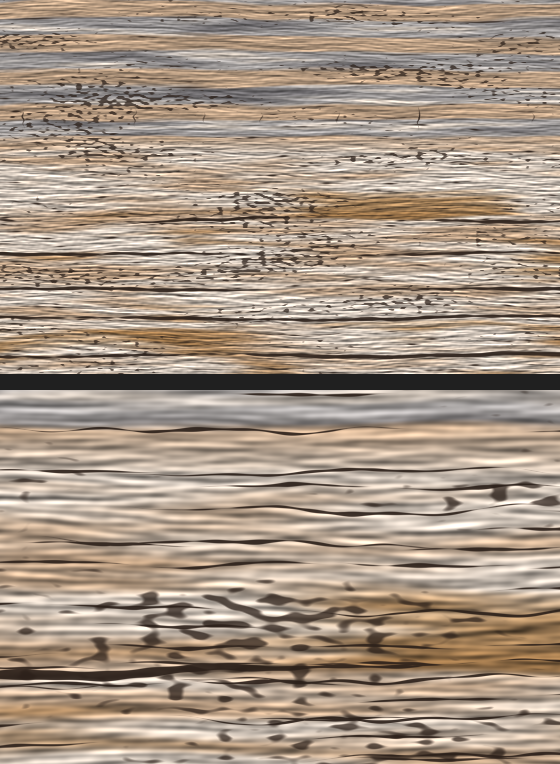
Top: the whole. Bottom: its middle third, enlarged.
Reproduce this texture procedurally as a Shadertoy shader.

```glsl
// Weathered plank: grey and tan growth bands over cream fibres, rusty stains and long dark splits.
#define FIBRE_SCALE vec2(9.0, 100.0)
#define RELIEF 0.62
#define BAND_PITCH 0.09
#define STAIN_AMOUNT 0.75
#define SPLIT_WIDTH 0.0048
#define CREAM vec3(0.80, 0.755, 0.71)
#define TAN vec3(0.69, 0.585, 0.485)
#define GREY vec3(0.63, 0.615, 0.61)
#define SLATE vec3(0.42, 0.41, 0.42)
#define RUST vec3(0.54, 0.38, 0.20)
#define DARK vec3(0.17, 0.125, 0.10)

vec2 hash2(vec2 cell) {
    vec3 q = fract(cell.xyx * vec3(0.1031, 0.1030, 0.0973));
    q += dot(q, q.yzx + 33.33);
    return fract((q.xx + q.yz) * q.zy);
}

float corner(vec2 cell, vec2 offset) {
    float angle = 6.2832 * hash2(cell).x;
    return dot(vec2(cos(angle), sin(angle)), offset);
}

// Gradient noise, roughly -0.7 to 0.7
float noise(vec2 p) {
    vec2 i = floor(p), f = p - i, e = vec2(1.0, 0.0);
    vec2 u = f * f * f * (f * (f * 6.0 - 15.0) + 10.0);
    return mix(mix(corner(i, f), corner(i + e, f - e), u.x),
               mix(corner(i + e.yx, f - e.yx), corner(i + 1.0, f - 1.0), u.x), u.y);
}

float fibreHeight(vec2 p) {
    return noise(p * FIBRE_SCALE) + 0.6 * noise(p * FIBRE_SCALE * vec2(2.7, 2.1) + 17.0)
         + 0.25 * noise(p * 75.0);
}

// Coverage of a line of the given half width, thinning to nothing below zero
float stroke(float d, float halfWidth, float pixel) {
    return smoothstep(halfWidth + pixel, halfWidth - pixel, abs(d))
         * smoothstep(0.0, pixel, halfWidth);
}

// Short tapered cracks, one per stretched cell
float fineCracks(vec2 p, float rows, float cellLength, float chance, float pixel) {
    float row = floor(p.y * rows);
    float x = p.x / cellLength + hash2(vec2(row, rows)).y * 7.0;
    vec2 rnd = hash2(vec2(floor(x) + 31.0, row + rows));
    float wander = 0.3 * noise(vec2(p.x * 14.0, row * 3.7));
    float d = (fract(p.y * rows) - 0.3 - 0.4 * rnd.x - wander) / rows;
    float taper = 1.0 - abs(fract(x) * 2.0 - 1.0);
    float ragged = 0.7 + noise(vec2(p.x * 35.0, row));
    return step(rnd.y, chance) * stroke(d, 0.0021 * taper * ragged, pixel);
}

// Long splits that run across the lower half
float longSplits(vec2 p, float pixel) {
    float cover = 0.0;
    for (float i = 0.0; i < 5.0; i++) {
        float level = 0.595 + 0.0875 * i + 0.02 * (hash2(vec2(i, 5.0)).x - 0.5);
        level += 0.016 * noise(vec2(p.x * 1.8, i * 9.3)) + 0.005 * noise(vec2(p.x * 11.0, i * 4.1));
        float opening = 0.38 + 0.12 * i + 1.3 * noise(vec2(p.x * 2.6 + 3.0, i * 7.7))
                      + 0.7 * noise(vec2(p.x * 24.0, i));
        cover = max(cover, stroke(p.y - level, SPLIT_WIDTH * min(opening, 1.1), pixel));
    }
    return cover;
}

// Small upright checks in the widest tan band
float uprightChecks(vec2 p, float pixel) {
    float cover = 0.0;
    for (float i = 0.0; i < 7.0; i++) {
        vec2 rnd = hash2(vec2(i, 41.0));
        float bend = 0.012 * noise(vec2(p.y * 60.0, i * 5.3));
        float span = 1.0 - abs(p.y - 0.315) / (0.015 + 0.025 * rnd.y);
        float d = p.x - (i + 0.2 + 0.6 * rnd.x) * 0.215 - bend;
        cover = max(cover, stroke(d, 0.0022 * span, pixel) * (0.5 + 0.5 * rnd.y));
    }
    return cover;
}

void mainImage(out vec4 fragColor, in vec2 fragCoord) {
    float pixel = 0.8 / iResolution.y;
    vec2 p = vec2(fragCoord.x, iResolution.y - fragCoord.y) / iResolution.y; // y runs down
    vec2 w = p;
    w.y += 0.018 * noise(p * vec2(1.4, 4.0)) + 0.005 * noise(p * vec2(5.0, 14.0));
    float lower = smoothstep(0.35, 0.43, w.y);

    // Growth bands above, mottled cream and tan below
    float streak = noise(w * vec2(2.5, 34.0)) + 0.6 * noise(w * vec2(5.0, 75.0) + 8.0);
    float phase = fract((w.y - 0.03) / BAND_PITCH);
    float band = cos(6.2832 * phase);
    vec3 grey = mix(GREY, SLATE, smoothstep(-0.1, 0.7, streak + 0.5 * noise(w * vec2(2.0, 12.0)) + 0.1));
    grey = mix(grey, CREAM, smoothstep(0.1, 0.6, -streak));
    vec3 upperWood = mix(grey, TAN * (1.0 + 0.25 * streak), smoothstep(-0.25, 0.45, band + 0.7 * streak));
    float mottle = noise(w * vec2(1.3, 9.0) + 4.0) + 0.7 * streak;
    vec3 lowerWood = mix(CREAM, TAN, smoothstep(-0.25, 0.5, mottle));
    vec3 color = mix(upperWood, lowerWood, lower);

    // Rusty stains gathered in streaky patches
    vec2 knot = (w - vec2(0.97, 0.565)) / vec2(0.34, 0.035);
    float patches = noise(w * vec2(1.7, 10.0) + 21.0) + 0.25 * smoothstep(0.8, 0.9, w.y) + 0.6 * exp(-dot(knot, knot));
    float stain = smoothstep(0.15, 0.65, patches + 0.45 * streak) * lower;
    color = mix(color, RUST, STAIN_AMOUNT * stain);

    // Fibre relief lit from above
    float relief = fibreHeight(w) - fibreHeight(w - vec2(0.001, 0.004));
    color *= 1.0 + RELIEF * mix(0.7, 1.0, lower) * relief;

    // Dark specks of mould and shadow lines at the band edges
    float specks = noise(w * vec2(45.0, 130.0)) + 0.9 * noise(w * vec2(2.0, 13.0) + 50.0);
    color = mix(color, DARK, 0.75 * smoothstep(0.38, 0.65, specks));
    float edge = stroke((phase - 0.27) * BAND_PITCH, 0.004 * noise(vec2(p.x * 5.0, floor(w.y / BAND_PITCH) * 3.1)), pixel);
    color = mix(color, DARK, 0.8 * edge * (1.0 - lower));

    // Cracks, from hairlines to open splits
    float cracks = fineCracks(w, 58.0, 0.17, mix(0.12, 0.45, lower), pixel);
    cracks = max(cracks, fineCracks(w + 3.0, 31.0, 0.42, mix(0.1, 0.4, lower), pixel));
    cracks = max(cracks, max(longSplits(p, pixel), uprightChecks(p, pixel)));
    color = mix(color, DARK, 0.92 * cracks);
    fragColor = vec4(clamp(color, 0.0, 1.0), 1.0);
}
```
